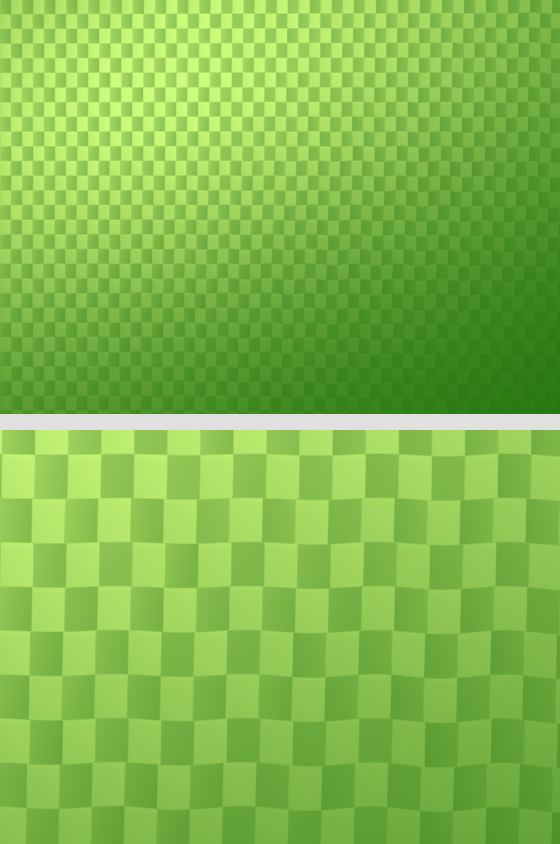
Top, the full canvas; bottom, a detail of the centre.
This pattern is drawn by a WebGL 1 fragment shader. Its source:

```glsl
precision highp float;
// Green woven checkerboard of small pleated cells under a soft diagonal light.

uniform vec2 u_resolution;

#define CELLS vec2(50.9, 28.2)
#define LIGHT_CENTER vec2(0.30, 0.82)
#define LIGHT_FALLOFF vec3(1.5, -1.5, 2.0)
#define SHADE_DEPTH 0.28
#define PLEAT_DEPTH 0.14
#define CELL_VARIATION 0.035
#define ROW_JITTER 0.05
#define EDGE_GLOW 0.03
#define DEEP_GREEN vec3(0.13, 0.45, 0.05)
#define LIME vec3(0.80, 0.99, 0.48)

float hash(vec2 p) {
  return fract(sin(dot(p, vec2(127.1, 311.7))) * 43758.5453);
}

// Alternates between +1 and -1 each unit, with edges softened over width w.
float squareWave(float v, float w) {
  float edge = 0.5 - abs(fract(v) - 0.5);
  return (1.0 - 2.0 * mod(floor(v), 2.0)) * clamp(edge / w, 0.0, 1.0);
}

// Tilted elliptical pool of light.
float lightField(vec2 uv) {
  vec2 d = uv - LIGHT_CENTER;
  return exp(-dot(LIGHT_FALLOFF, vec3(d.x * d.x, d.x * d.y, d.y * d.y)));
}

// Cell coordinates, rows counted from the top, on a slightly sagging sheet.
vec2 weaveCoords(vec2 uv) {
  float depth = 1.0 - uv.y;
  vec2 g = vec2(uv.x, depth) * CELLS + vec2(0.0, 0.03);
  g.x += 0.8 * (uv.y < 0.65 ? 0.65 - uv.y : 0.5 * (0.65 - uv.y))
       * smoothstep(0.0, 0.5, uv.x);
  g.y += 0.1 * uv.x - 0.45 * uv.x * uv.x * depth;
  float ripple = smoothstep(0.5, 1.6, uv.x + depth);
  g.y += 0.08 * ripple * sin(g.x * 1.6);
  g.x += (hash(vec2(floor(g.y), 3.0)) - 0.5) * ROW_JITTER * (1.0 + 4.0 * ripple);
  return g;
}

void main() {
  vec2 uv = gl_FragCoord.xy / u_resolution;
  vec2 g = weaveCoords(uv);
  vec2 cell = floor(g);
  vec2 f = fract(g);
  vec2 soft = 0.8 * CELLS / u_resolution;

  // Checker mask: 1 in recessed cells, 0 in raised ones.
  float recessed = 0.5 + 0.5 * squareWave(g.x, soft.x) * squareWave(g.y, soft.y);

  // Pleat shadow deepens toward the side turned away from the light.
  float side = smoothstep(0.3, 0.7, uv.x + 0.2 * (hash(cell) - 0.5));
  float pleat = mix(f.x, 1.0 - f.x, side) - 0.5;
  float shade = SHADE_DEPTH + PLEAT_DEPTH * pleat;

  // Raised cells carry a faint sheen and a glowing upper edge.
  float glow = EDGE_GLOW * (1.0 - smoothstep(0.0, 0.2, f.y));
  float sheen = 0.05 * (f.x - 0.5) + glow;

  float variation = (hash(cell + 17.0) - 0.5) * CELL_VARIATION;
  float tone = lightField(uv) * (1.0 + variation + mix(sheen, -shade, recessed));
  tone = clamp(tone, 0.0, 1.0);

  vec3 color = mix(DEEP_GREEN, LIME, tone);
  color.g -= 0.1 * tone * (1.0 - tone);
  gl_FragColor = vec4(color, 1.0);
}
```
